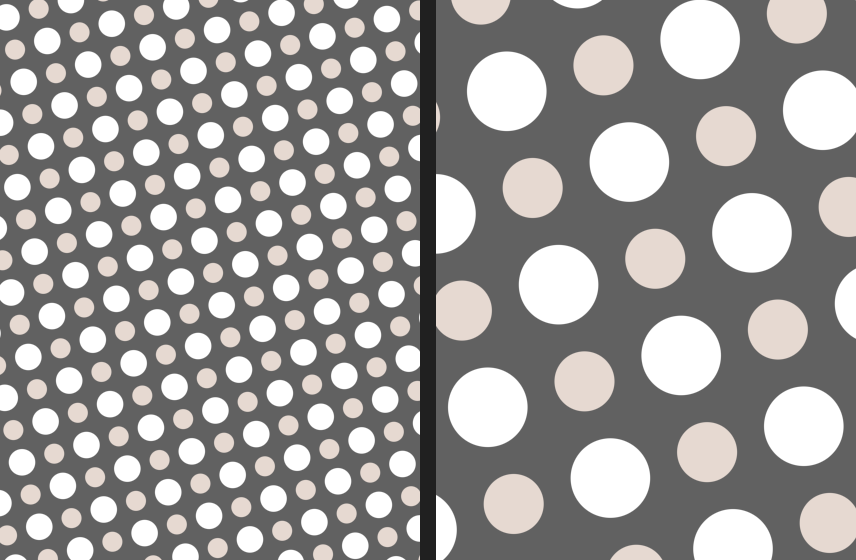
Left, the full canvas; right, a detail of the centre.
A WebGL 2 fragment shader for this pattern:

```glsl
#version 300 es
precision highp float;

uniform vec2 u_resolution;
out vec4 fragColor;

// Coverage of a disc centred on the origin, softened over about one pixel
float disc(vec2 p, float radius, float pixel) {
    return 1.0 - smoothstep(-0.75 * pixel, 0.75 * pixel, length(p) - radius);
}

// Offset from the nearest point of the unit grid
vec2 nearestCell(vec2 p) {
    return fract(p + 0.5) - 0.5;
}

void main() {
    const vec3 charcoal = vec3(0.38);
    const vec3 beige = vec3(0.902, 0.851, 0.82);
    const vec3 white = vec3(1.0);

    // Canvas-height units, measured from a large dot near the centre
    vec2 p = (gl_FragCoord.xy - 0.5 * u_resolution) / u_resolution.y;
    p -= vec2(-0.0099, 0.0702);

    // Square grid turned by 30 degrees; one cell is one unit
    float spacing = 0.08427;
    float angle = radians(30.0);
    float c = cos(angle), s = sin(angle);
    vec2 grid = vec2(c * p.x - s * p.y, s * p.x + c * p.y) / spacing;
    float pixel = 1.0 / (u_resolution.y * spacing);

    // Large dots on the grid points, small dots in the cell centres
    float largeDot = disc(nearestCell(grid), 0.281, pixel);
    float smallDot = disc(nearestCell(grid + 0.5), 0.212, pixel);

    vec3 color = mix(charcoal, beige, smallDot);
    color = mix(color, white, largeDot);
    fragColor = vec4(color, 1.0);
}
```
